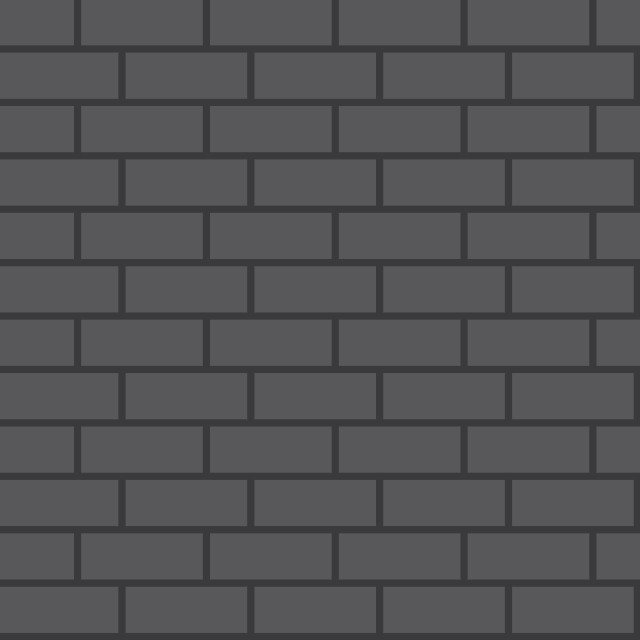
Reproduce this pattern procedurally as a WebGL 1 fragment shader.

```glsl
precision highp float;
// Flat dark grey brick wall in offset courses with darker mortar joints.

uniform vec2 u_resolution;

// Distance from x to the nearest multiple of pitch.
float distanceToJoint(float x, float pitch) {
    return abs(mod(x + 0.5 * pitch, pitch) - 0.5 * pitch);
}

void main() {
    vec2 uv = gl_FragCoord.xy / u_resolution.y;
    float pixel = 1.0 / u_resolution.y;
    vec2 pitch = vec2(0.2013, 0.08346);

    // Courses are counted upward from the centre of the lowest bed joint.
    float height = uv.y - 0.0054;
    float course = floor(height / pitch.y);

    // Alternate courses shift sideways by about a third of a brick.
    float shift = mix(0.1906, 0.1212, mod(course, 2.0));

    float bedJoint = distanceToJoint(height, pitch.y);
    float headJoint = distanceToJoint(uv.x - shift, pitch.x);

    // Signed distance to the brick edge, positive inside the brick.
    float inside = min(bedJoint, headJoint) - 0.00566;
    float brick = clamp(inside / pixel + 0.5, 0.0, 1.0);

    vec3 mortarColor = vec3(0.229, 0.229, 0.236);
    vec3 brickColor = vec3(0.347, 0.347, 0.354);
    gl_FragColor = vec4(mix(mortarColor, brickColor, brick), 1.0);
}
```
